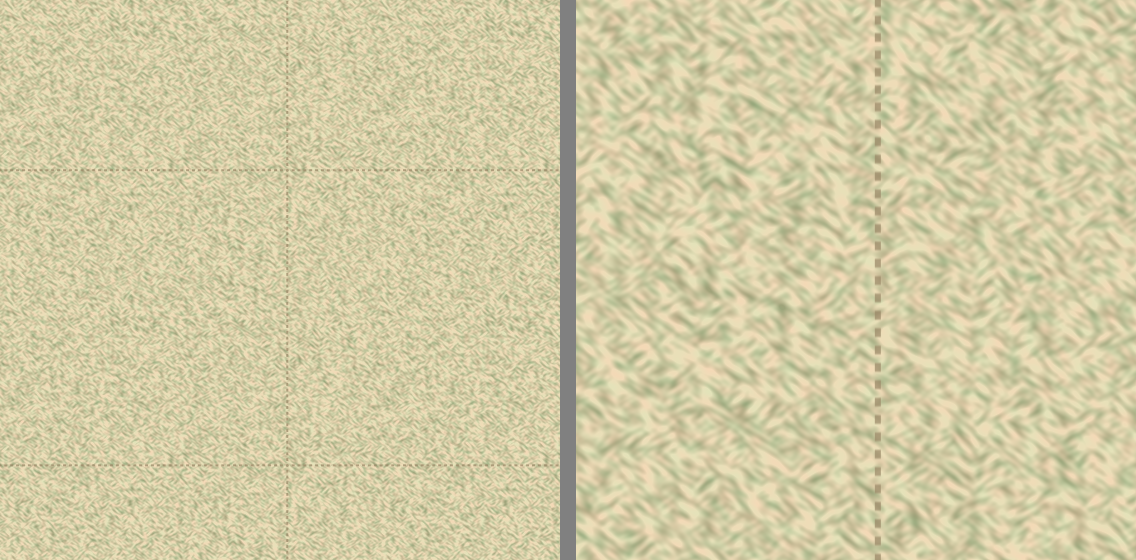
Left, the full canvas; right, a detail of the centre.
This texture is drawn by a Shadertoy shader. Its source:

```glsl
// Pale woven paper: small slanted flecks of sage green on a peach ground,
// repeated in wide tiles whose borders are marked by fine dashed seams.
// Flecks are sheared gradient noise on a lattice that wraps at the tile.

#define TILE vec2(0.670, 0.527)        // size of one repeat
#define SEAM vec2(0.513, 0.169)        // a corner where seams cross
#define SEAM_HALF_WIDTH 0.0018
#define SEAM_OPACITY 0.72
#define DASHES vec2(64.0, 51.0)        // dashes along each tile edge
#define CONTRAST 1.22
#define BALANCE 0.66                   // share of ground against fleck
#define GROUND_COLOR vec3(0.91, 0.86, 0.71)
#define FLECK_COLOR vec3(0.69, 0.70, 0.54)
#define SEAM_COLOR vec3(0.60, 0.53, 0.40)
#define HUE_SHIFT vec3(0.060, -0.035, -0.010)

// Unit gradient for an integer cell
vec2 cellGradient(vec2 cell, float seed) {
    uvec2 k = uvec2(cell + 0.5);
    uint h = k.x * 1597u + k.y * 51749u + uint(seed) * 7919u;
    h = (h ^ (h >> 15)) * 739391u;
    h = (h ^ (h >> 13)) * 974711u;
    h ^= h >> 16;
    float angle = float(h & 65535u) * 6.2831853 / 65536.0;
    return vec2(cos(angle), sin(angle));
}

// Bring a sheared lattice cell back into the first tile
vec2 wrapCell(vec2 cell, vec2 count, float shear) {
    float turns = floor((cell.x + 0.5) / count.x);
    cell -= turns * vec2(count.x, shear);
    cell.y -= count.y * floor((cell.y + 0.5) / count.y);
    return cell;
}

// Tileable gradient noise; shear is the whole number of rows climbed per tile
float shearedNoise(vec2 p, vec2 count, float shear, float seed) {
    vec2 q = vec2(p.x * count.x, p.y * count.y + p.x * shear);
    vec2 base = floor(q), f = q - base;
    vec2 w = f * f * f * (f * (f * 6.0 - 15.0) + 10.0);
    float total = 0.0;
    for (int j = 0; j < 2; j++) {
        for (int i = 0; i < 2; i++) {
            vec2 corner = vec2(i, j);
            vec2 weight = mix(1.0 - w, w, corner);
            vec2 g = cellGradient(wrapCell(base + corner, count, shear), seed);
            total += weight.x * weight.y * dot(g, f - corner);
        }
    }
    return total;
}

// Two crossing directions of short flecks, plus broader light and dark areas
float weave(vec2 p) {
    float falling = shearedNoise(p, vec2(76.0, 100.0), 74.0, 1.0);
    float rising = shearedNoise(p, vec2(80.0, 104.0), -66.0, 2.0);
    float patches = shearedNoise(p, vec2(36.0, 28.0), 0.0, 3.0);
    float choice = smoothstep(-0.25, 0.35, patches - 0.03);
    float clumps = shearedNoise(p, vec2(44.0, 44.0), 22.0, 4.0);
    float broad = shearedNoise(p, vec2(19.0, 15.0), 4.0, 6.0);
    return 1.2 * mix(falling, rising, choice) + 0.42 * clumps + 0.22 * broad;
}

// Coverage of the dashed seams along both tile edges
float seams(vec2 p, float pixel) {
    vec2 fromEdge = abs(p - round(p)) * TILE;
    vec2 line = 1.0 - smoothstep(SEAM_HALF_WIDTH - pixel * 0.7,
                                 SEAM_HALF_WIDTH + pixel * 0.7, fromEdge);
    vec2 dash = smoothstep(-0.6, 0.6, cos(6.2831853 * p * DASHES));
    return max(line.x * dash.y, line.y * dash.x);
}

void mainImage(out vec4 fragColor, in vec2 fragCoord) {
    float pixel = 1.0 / iResolution.y;
    vec2 p = (fragCoord * pixel - SEAM) / TILE;

    // Fleck and ground; the deepest flecks go past the fleck colour
    float tone = clamp(BALANCE + CONTRAST * weave(p), -0.35, 1.06);
    vec3 color = mix(FLECK_COLOR, GROUND_COLOR, tone);

    // Drift between warm peach and cool green
    float hue = shearedNoise(p, vec2(70.0, 72.0), 30.0, 5.0);
    color += HUE_SHIFT * hue;

    // Seams
    color = mix(color, SEAM_COLOR, SEAM_OPACITY * seams(p, pixel));
    fragColor = vec4(color, 1.0);
}
```
